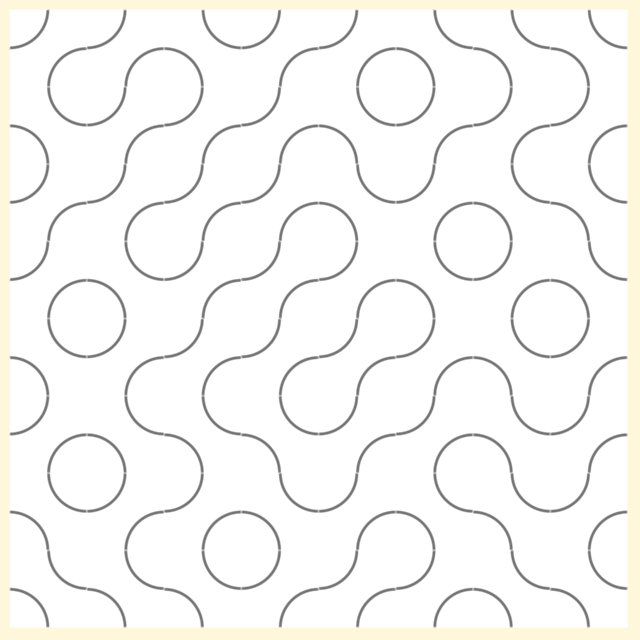
A Shadertoy shader for this pattern:

```glsl
// Truchet tiling: an 8 by 8 field of thin grey quarter arcs on white with a cream border.

const float TILES = 8.0;
const vec2 FIELD_ORIGIN = vec2(0.0150, 0.0195);
const float FIELD_SIZE = 0.9655;
const float ARC_RADIUS = 0.495;   // in tiles
const float TURN_CHANCE = 0.41;   // share of tiles left unmirrored
const float LINE_CORE = 0.0006;   // half width of the solid line, in canvas units
const float LINE_SOFT = 0.0031;   // falloff beside the core, in canvas units
const float JOIN_FADE = 0.0030;   // reach of the paler ink at tile edges

const vec3 CREAM = vec3(1.00, 0.97, 0.86);
const vec3 WHITE = vec3(1.0);
const vec3 INK = vec3(0.45);

float hash(vec2 p) {
    return fract(sin(dot(p, vec2(12.9898, 78.233))) * 43758.5453);
}

// Distance to two quarter arcs around opposite corners of a unit tile
float arcPair(vec2 p, float radius) {
    return min(abs(length(p) - radius), abs(length(p - 1.0) - radius));
}

// Mirrors a tile left to right unless its random value is below the chance
vec2 turnTile(vec2 p, vec2 cell, float chance) {
    return hash(cell) < chance ? p : vec2(1.0 - p.x, p.y);
}

// Distance inwards from the nearest edge of the unit square
float insideUnit(vec2 p) {
    vec2 inset = min(p, 1.0 - p);
    return min(inset.x, inset.y);
}

void mainImage(out vec4 fragColor, in vec2 fragCoord) {
    vec2 uv = fragCoord / iResolution.xy;
    float pixel = 1.0 / min(iResolution.x, iResolution.y);

    // Tile coordinates
    vec2 field = (uv - FIELD_ORIGIN) / FIELD_SIZE;
    vec2 cell = floor(field * TILES);
    vec2 local = fract(field * TILES);
    float tileSize = FIELD_SIZE / TILES;

    // Soft line, paler where arcs meet at tile edges
    float dist = arcPair(turnTile(local, cell, TURN_CHANCE), ARC_RADIUS) * tileSize;
    float line = 1.0 - smoothstep(LINE_CORE, LINE_CORE + max(LINE_SOFT, pixel), dist);
    float edge = insideUnit(local) * tileSize;
    line *= mix(0.55, 1.0, smoothstep(0.0, JOIN_FADE, edge));

    // White field inside the border
    float border = insideUnit(field) * FIELD_SIZE;
    float inField = smoothstep(-0.5 * pixel, 0.5 * pixel, border);
    vec3 color = mix(CREAM, mix(WHITE, INK, line), inField);

    fragColor = vec4(color, 1.0);
}
```
